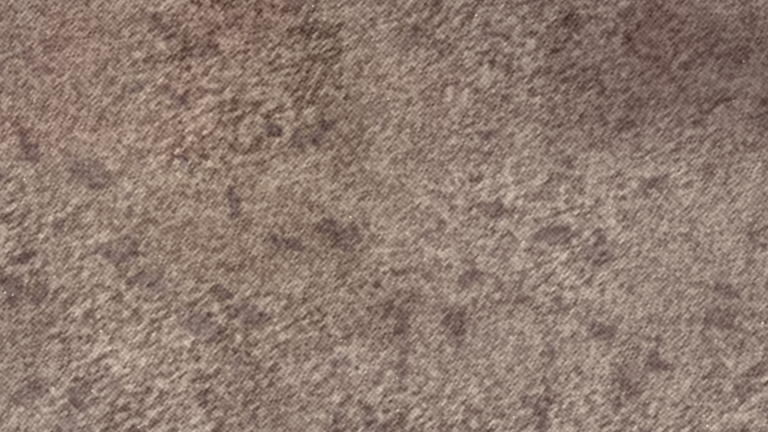
Give the GLSL for this texture, as a WebGL 1 fragment shader.

```glsl
precision highp float;
uniform vec2 u_resolution;

float hash(vec2 p) {
  vec3 q = fract(vec3(p.xyx) * 0.1031);
  q += dot(q, q.yzx + 33.33);
  return fract((q.x + q.y) * q.z);
}

float noise(vec2 p) {
  vec2 cell = floor(p), f = fract(p);
  f = f * f * (3.0 - 2.0 * f);
  return mix(mix(hash(cell), hash(cell + vec2(1.0, 0.0)), f.x),
             mix(hash(cell + vec2(0.0, 1.0)), hash(cell + 1.0), f.x), f.y);
}

float fbm(vec2 p) {
  float sum = 0.0, weight = 0.5;
  for (int i = 0; i < 4; i++) {
    sum += weight * noise(p);
    p = mat2(1.6, 1.2, -1.2, 1.6) * p + 7.3;
    weight *= 0.5;
  }
  return sum / 0.9375;
}

vec2 rotate(vec2 p, float angle) {
  float c = cos(angle), s = sin(angle);
  return vec2(c * p.x + s * p.y, c * p.y - s * p.x);
}

// Soft ragged stains, one possible spot per grid cell
float stains(vec2 p) {
  vec2 ragged = vec2(fbm(p * 26.0 + 90.0), fbm(p * 26.0 + 140.0)) - 0.5;
  vec2 g = p * 11.0 + ragged * 0.8;
  vec2 cell = floor(g);
  float cover = 0.0;
  for (int y = -1; y <= 1; y++) {
    for (int x = -1; x <= 1; x++) {
      vec2 id = cell + vec2(float(x), float(y));
      vec2 d = g - id - vec2(hash(id + 11.0), hash(id + 37.0));
      d = rotate(d, 3.14 * hash(id + 53.0));
      d.x *= mix(0.45, 1.0, hash(id + 71.0));
      float radius = mix(0.14, 0.34, hash(id + 97.0));
      float present = step(0.55, hash(id + 19.0)) * mix(0.45, 1.0, hash(id + 29.0));
      cover = max(cover, present * (1.0 - smoothstep(radius * 0.5, radius * 1.25, length(d))));
    }
  }
  return cover;
}

// Rare pale flecks of dust
float flecks(vec2 p) {
  vec2 g = p * 45.0, id = floor(g);
  vec2 center = 0.3 + 0.4 * vec2(hash(id + 5.0), hash(id + 8.0));
  float spot = 1.0 - smoothstep(0.05, 0.2, length(fract(g) - center));
  return spot * step(0.993, hash(id + 61.0));
}

void main() {
  vec2 p = gl_FragCoord.xy / u_resolution.y;
  vec2 warp = vec2(noise(p * 9.0), noise(p * 9.0 + 40.0)) - 0.5;

  // Broad worn and shaded areas
  float cloud = fbm(p * 3.2 + 4.0) - 0.5;
  float mottle = fbm(p * 11.0 + warp + 20.0) - 0.5;
  vec2 fromCorner = (p - vec2(1.6, 0.86)) * vec2(1.0, 1.7) + warp * 0.12;
  float corner = 1.0 - smoothstep(0.1, 0.48, length(fromCorner));
  float topShade = smoothstep(0.55, 1.0, p.y + 0.25 * cloud);
  float ochre = exp(-4.0 * dot(p - vec2(0.5, 0.62), p - vec2(0.5, 0.62)));
  float stain = stains(p) * (1.0 - 0.6 * topShade);
  float smudge = smoothstep(0.57, 0.72, fbm(p * 7.0 + warp + 60.0));

  float tone = 0.585 + 0.11 * cloud + 0.08 * mottle;
  tone -= 0.1 * corner + 0.045 * topShade + 0.125 * stain + 0.045 * smudge;

  // Slanted leather wrinkles
  vec2 slant = rotate(p + warp * 0.02, 0.6);
  float wrinkle = noise(slant * vec2(52.0, 118.0)) - 0.5;
  float wrinkleDepth = mix(0.1, 0.24, smoothstep(0.3, 0.7, noise(p * 4.5 + 15.0)));

  // Fine twill threads and grain
  vec2 thread = p + warp * 0.01;
  float twill = sin(dot(thread, vec2(430.0, 500.0))) * 0.6
              + sin(dot(thread, vec2(560.0, -380.0))) * 0.6;
  float grain = noise(rotate(p, 0.7) * vec2(110.0, 180.0) + 30.0) - 0.5;
  float relief = wrinkleDepth * wrinkle + 0.04 * twill + 0.25 * grain;
  tone += relief * (1.0 - 0.3 * max(stain, corner));
  tone += 0.22 * flecks(p);

  // Brown ramp with ochre, rose and violet casts
  vec3 color = vec3(tone, tone * 1.03 - 0.093, tone * 0.98 - 0.103);
  float rose = smoothstep(0.5, 0.75, fbm(p * 4.0 + 33.0)) * smoothstep(0.3, 0.7, p.y);
  color += ochre * (1.0 - stain) * vec3(0.015, 0.007, -0.016);
  color += rose * vec3(0.008, -0.008, -0.004);
  color += max(stain, 0.6 * corner) * vec3(-0.004, -0.006, 0.012);
  gl_FragColor = vec4(clamp(color, 0.0, 1.0), 1.0);
}
```
